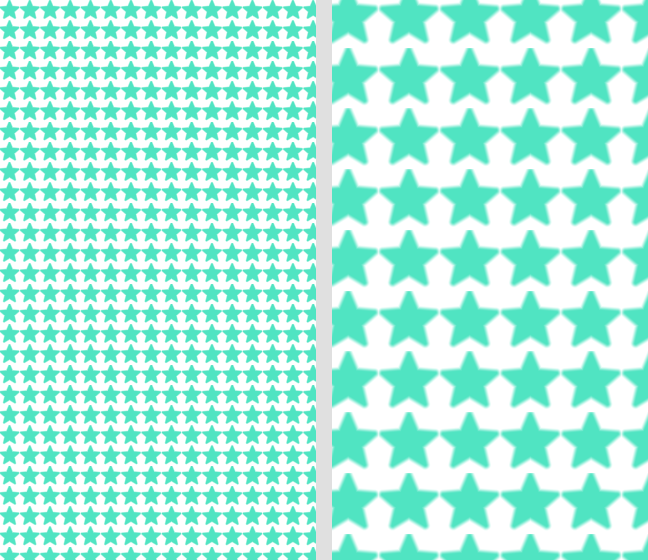
Left: the whole. Right: its middle third, enlarged.
Give the GLSL for this pattern, as a Shadertoy shader.

```glsl
// A regular grid of plump mint stars with rounded tips on plain white.
// Each cell folds into one fifth of a star, measures the distance to a
// single slanted edge, then rounds and softens the outline.

const float COLUMNS     = 15.61;             // cells across the canvas width
const vec2  STAR_CENTER = vec2(0.47, 0.506); // from the cell's top left corner
const float TIP_RADIUS  = 0.455;             // star sizes, in cells
const float NOTCH_RADIUS = 0.207;
const float ROUNDING    = 0.050;
const float EDGE_SOFTNESS = 0.045;
const vec3  MINT  = vec3(0.315, 0.893, 0.760);
const vec3  PAPER = vec3(1.0);

const float PI = 3.14159;

// Signed distance to a five-pointed star with one tip pointing up
float starDistance(vec2 p, float tipRadius, float notchRadius) {
    float halfSector = PI / 5.0;
    float angle = atan(p.x, p.y);
    angle = abs(mod(angle + halfSector, 2.0 * halfSector) - halfSector);
    vec2 folded = length(p) * vec2(sin(angle), cos(angle));

    vec2 tip = vec2(0.0, tipRadius);
    vec2 edge = notchRadius * vec2(sin(halfSector), cos(halfSector)) - tip;
    vec2 fromTip = folded - tip;
    float along = clamp(dot(fromTip, edge) / dot(edge, edge), 0.0, 1.0);
    float side = edge.x * fromTip.y - edge.y * fromTip.x;
    return length(fromTip - edge * along) * sign(side);
}

void mainImage(out vec4 fragColor, in vec2 fragCoord) {
    // Square cells counted from the top left corner
    float cellsPerPixel = COLUMNS / iResolution.x;
    vec2 grid = vec2(fragCoord.x, iResolution.y - fragCoord.y) * cellsPerPixel;
    vec2 local = fract(grid - STAR_CENTER + 0.5) - 0.5;
    local.y = -local.y;

    // Rounded star with a soft edge, never thinner than a pixel
    float d = starDistance(local, TIP_RADIUS, NOTCH_RADIUS) - ROUNDING;
    float soft = max(EDGE_SOFTNESS, 0.5 * cellsPerPixel);
    float coverage = 1.0 - smoothstep(-soft, soft, d);

    fragColor = vec4(mix(PAPER, MINT, coverage), 1.0);
}
```
